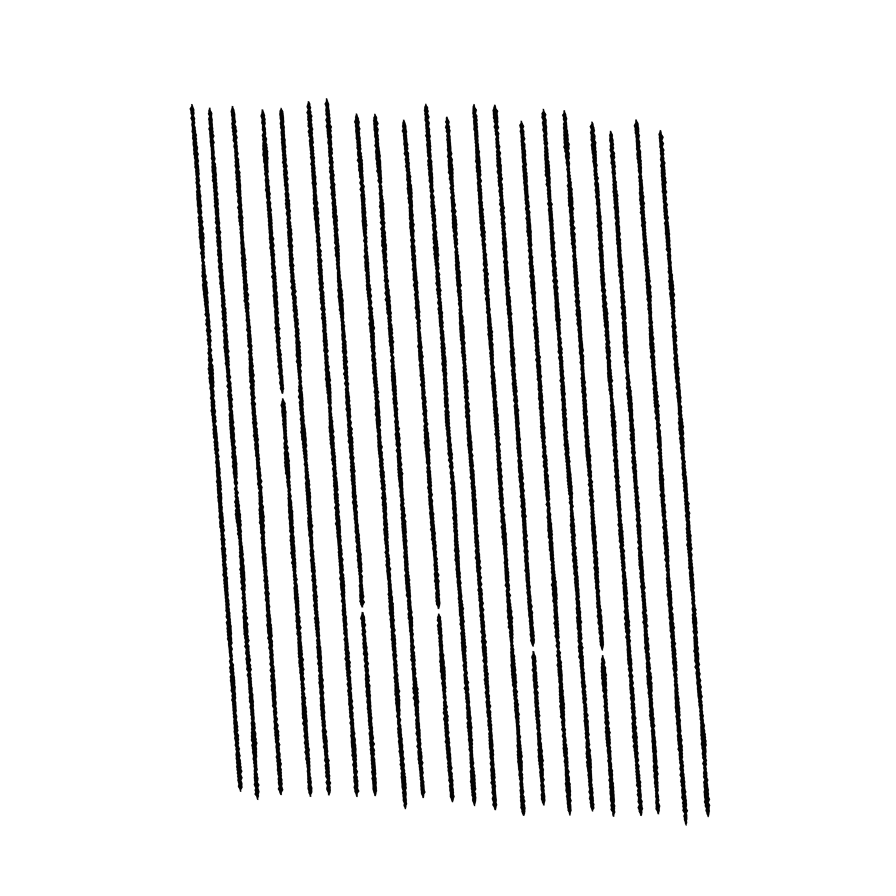
Reproduce this pattern procedurally as a Shadertoy shader.

```glsl
const vec3 PAPER = vec3(1.0);
const vec3 INK = vec3(0.01);
const vec2 CENTER = vec2(0.501, 0.488);
const float LINE_COUNT = 21.0;
const float SPACING = 0.0262;
const float LEAN = 0.070;          // sideways drift of the strokes
const float END_SLOPE = 0.060;     // slope of the row of stroke ends
const float HALF_LENGTH = 0.387;
const float LENGTH_JITTER = 0.012;
const float SIDE_JITTER = 0.004;
const float HALF_WIDTH = 0.0025;
const float TAPER = 0.007;
const float SWELL_FREQ = 32.0;
const float SWELL = 0.0014;
const float TOOTH_FREQ = 280.0;
const float TOOTH = 0.0020;
const float SWAY_FREQ = 12.0;
const float SWAY = 0.0014;
const int GAP_COUNT = 5;
const float GAP_HALF = 0.0025;

float hash(float n, float seed) {
    return fract(sin(n * 12.989 + seed * 78.233) * 43758.5);
}

// Signed random value in -1..1
float jitter(float n, float seed) {
    return 2.0 * hash(n, seed) - 1.0;
}

// 1D gradient noise that wraps after one canvas length
float wrapNoise(float t, float freq, float seed) {
    float x = t * freq;
    float cell = floor(x);
    float f = x - cell;
    float a = jitter(mod(cell, freq), seed) * f;
    float b = jitter(mod(cell + 1.0, freq), seed) * (f - 1.0);
    return mix(a, b, f * f * f * (f * (f * 6.0 - 15.0) + 10.0));
}

// Distance along a stroke to its nearest end or break, positive inside
float distanceToEnd(float id, float along) {
    float top = HALF_LENGTH + LENGTH_JITTER * jitter(id, 1.7);
    float bottom = HALF_LENGTH + 0.6 * LENGTH_JITTER * jitter(id, 4.3);
    float inside = min(top - along, along + bottom);
    for (int k = 0; k < GAP_COUNT; k++) {
        float gapLine = floor(-6.8 + 3.3 * float(k));
        float gapAt = mix(-0.21, 0.10, hash(float(k), 9.1));
        if (abs(id - gapLine) < 0.5)
            inside = min(inside, abs(along - gapAt) - GAP_HALF);
    }
    return inside;
}

float strokeInk(vec2 uv, float pixel) {
    // Skewed frame: x across the strokes, y along them
    vec2 q = uv - CENTER;
    vec2 p = vec2(q.x + LEAN * q.y, q.y + END_SLOPE * q.x);

    float lastLine = 0.5 * (LINE_COUNT - 1.0);
    float id = clamp(round(p.x / SPACING), -lastLine, lastLine);
    float middle = id * SPACING + SIDE_JITTER * jitter(id, 2.9)
                 + SWAY * wrapNoise(p.y, SWAY_FREQ, id + 0.37);
    float side = p.x - middle;

    // Slow swelling, plus separate fine teeth on each edge
    float edgeSeed = id + (side < 0.0 ? 31.5 : 63.2);
    float halfWidth = HALF_WIDTH
                    + SWELL * wrapNoise(p.y, SWELL_FREQ, id + 15.8)
                    + TOOTH * wrapNoise(p.y, TOOTH_FREQ, edgeSeed);

    // Pointed ends and breaks
    float inside = distanceToEnd(id, p.y);
    halfWidth *= mix(0.35, 1.0, smoothstep(0.0, TAPER, inside));

    float body = 1.0 - smoothstep(-pixel, pixel, abs(side) - halfWidth);
    return body * smoothstep(-pixel, pixel, inside);
}

void mainImage(out vec4 fragColor, in vec2 fragCoord) {
    vec2 uv = fract(fragCoord / iResolution.xy);
    float pixel = 0.7 / min(iResolution.x, iResolution.y);
    fragColor = vec4(mix(PAPER, INK, strokeInk(uv, pixel)), 1.0);
}
```
